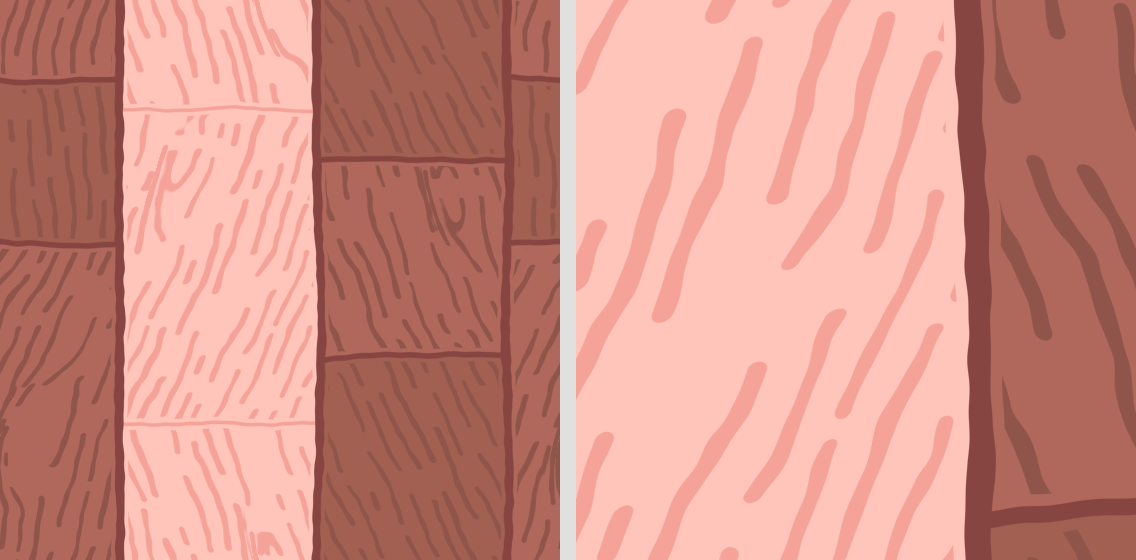
Left: the whole. Right: its middle third, enlarged.
Write a Shadertoy shader that draws this texture.

```glsl
#define SEAM_HALF 0.0078
#define JOINT_HALF 0.0050
#define PALE_JOINT_HALF 0.0032
#define STROKE_HALF 0.0042
#define PALE_STROKE_HALF 0.0050
#define GRAIN_SPACING 0.033
#define DASH_LENGTH 0.19
#define WOBBLE 0.010
#define RAGGED 0.0035
#define EDGE_MARGIN 0.007

const vec3 BROWN = vec3(0.63, 0.376, 0.316);
const vec3 RED = vec3(0.69, 0.408, 0.36);
const vec3 PINK = vec3(1.0, 0.77, 0.73);
const vec3 DARK_GRAIN = vec3(0.56, 0.33, 0.29);
const vec3 PINK_GRAIN = vec3(0.96, 0.64, 0.60);
const vec3 SEAM = vec3(0.53, 0.27, 0.26);

// Left edge of each column and the two joints in it
const vec3 COLUMN[3] = vec3[3](
    vec3(0.905, 0.563, 0.857), vec3(0.213, 0.243, 0.806), vec3(0.570, 0.362, 0.715));
// Per plank: slope, bend, tone (0 brown, 1 red, 2 pink)
const vec3 PLANK[6] = vec3[6](
    vec3(-0.08, 0.0, 0.0), vec3(0.10, 0.35, 1.0),
    vec3(0.48, -0.15, 2.0), vec3(-0.30, 0.0, 2.0),
    vec3(-0.46, 0.45, 1.0), vec3(-0.48, 0.0, 0.0));
// Per plank: knot centre and radii, in plank coordinates
const vec4 KNOT[6] = vec4[6](
    vec4(-9.0, 0.0, 0.01, 0.01), vec4(0.165, 0.373, 0.046, 0.075),
    vec4(0.115, 0.48, 0.024, 0.09), vec4(0.28, 0.19, 0.022, 0.07),
    vec4(0.235, 0.29, 0.022, 0.08), vec4(-9.0, 0.0, 0.01, 0.01));

vec2 hash2(vec2 p) {
    vec3 q = fract(p.xyx * vec3(0.1031, 0.1030, 0.0973));
    q += dot(q, q.yzx + 33.33);
    return fract((q.xx + q.yz) * q.zy);
}

// Gradient noise that wraps after a whole number of cells
float corner(vec2 cell, vec2 f, vec2 o, float period) {
    float a = 6.28318 * hash2(mod(cell + o, period)).x;
    return dot(vec2(cos(a), sin(a)), f - o);
}

float noise(vec2 p, float period) {
    vec2 i = floor(p), f = fract(p);
    vec2 s = f * f * f * (f * (f * 6.0 - 15.0) + 10.0);
    return mix(mix(corner(i, f, vec2(0, 0), period), corner(i, f, vec2(1, 0), period), s.x),
               mix(corner(i, f, vec2(0, 1), period), corner(i, f, vec2(1, 1), period), s.x), s.y);
}

// Position across the grain: slanted lines that part around a knot
float grainField(vec2 p, int id) {
    vec3 k = PLANK[id];
    vec4 knot = KNOT[id];
    vec2 c = knot.xy;
    float across = p.x - c.x - k.x * (p.y - c.y) - k.y * (p.y * p.y - c.y * c.y);
    float r = length(vec2(across, p.y - c.y) / knot.zw);
    float u = mix(across, r * knot.z, smoothstep(2.0, 0.6, r));
    vec2 shift = vec2(float(id) * 7.0, 0.0);
    return u + 0.016 * noise(p * 9.0 + shift, 64.0) + 0.004 * noise(p * 30.0 + shift, 64.0);
}

// Signed distance to the nearest grain stroke
float grainStroke(vec2 p, int id, float halfWidth) {
    const vec2 E = vec2(0.002, 0.0);
    float u = grainField(p, id);
    vec2 slope = vec2(grainField(p + E.xy, id), grainField(p + E.yx, id)) - u;
    float steepness = max(length(slope) / E.x, 0.6);
    float lane = floor(u / GRAIN_SPACING);
    vec2 laneRnd = hash2(vec2(lane + 40.0, float(id) * 17.0 + 3.0));
    float len = DASH_LENGTH * (0.75 + 0.6 * laneRnd.x);
    float v = p.y / len + laneRnd.y;
    vec2 key = vec2(lane + 80.0, floor(v) + float(id) * 23.0);
    vec2 ends = hash2(key), kind = hash2(key + 57.0);
    float first = 0.04 + 0.16 * ends.x;
    float last = kind.x < 0.1 ? first + 0.12 : 0.96 - 0.22 * ends.y * ends.y;
    float across = abs(u - (lane + 0.4 + 0.2 * kind.y) * GRAIN_SPACING) / steepness;
    float along = max(0.0, max(first - fract(v), fract(v) - last)) * len;
    float rag = 0.0022 * noise(p * 38.0 + float(id) * 5.0, 64.0);
    return length(vec2(across, along)) - halfWidth * (0.85 + 0.35 * laneRnd.x) + rag;
}

void mainImage(out vec4 fragColor, in vec2 fragCoord) {
    vec2 uv = fragCoord / iResolution.xy;
    float px = 0.8 / min(iResolution.x, iResolution.y);

    // Column and distance to its wavering side seams
    int column = 0;
    vec2 p = vec2(2.0);
    float seam = 1.0;
    for (int i = 0; i < 3; i++) {
        float fi = float(i);
        float w = fract(uv.x - COLUMN[i].x - WOBBLE * noise(vec2(uv.y * 4.0, fi + 0.5), 4.0));
        float rag = RAGGED * noise(vec2(uv.y * 36.0, fi * 5.0 + (w < 0.5 ? 0.5 : 2.5)), 36.0);
        seam = min(seam, min(w, 1.0 - w) + rag);
        if (w < p.x) { p.x = w; column = i; }
    }

    // Plank and distance to its end joints
    int id = 0;
    float joint = 1.0;
    for (int k = 0; k < 2; k++) {
        vec2 q = vec2(p.x, float(column * 2 + k) * 3.0 + 0.5);
        float bend = WOBBLE * noise(q * vec2(7.0, 1.0), 64.0) + RAGGED * noise(q * vec2(30.0, 1.0), 64.0);
        float h = fract(uv.y - COLUMN[column][k + 1] - bend);
        joint = min(joint, min(h, 1.0 - h));
        if (h < p.y) { p.y = h; id = column * 2 + k; }
    }

    // Plank colour, grain, joints, seams
    float tone = PLANK[id].z;
    bool pale = tone > 1.5;
    vec3 color = pale ? PINK : (tone > 0.5 ? RED : BROWN);
    float jointDist = joint - (pale ? PALE_JOINT_HALF : JOINT_HALF);
    float seamDist = seam - SEAM_HALF;
    float grain = grainStroke(p, id, pale ? PALE_STROKE_HALF : STROKE_HALF);
    grain = max(grain, EDGE_MARGIN - min(jointDist, seamDist));
    color = mix(color, pale ? PINK_GRAIN : DARK_GRAIN, smoothstep(px, -px, grain));
    color = mix(color, pale ? PINK_GRAIN : SEAM, smoothstep(px, -px, jointDist));
    color = mix(color, SEAM, smoothstep(px, -px, seamDist));
    fragColor = vec4(color, 1.0);
}
```
